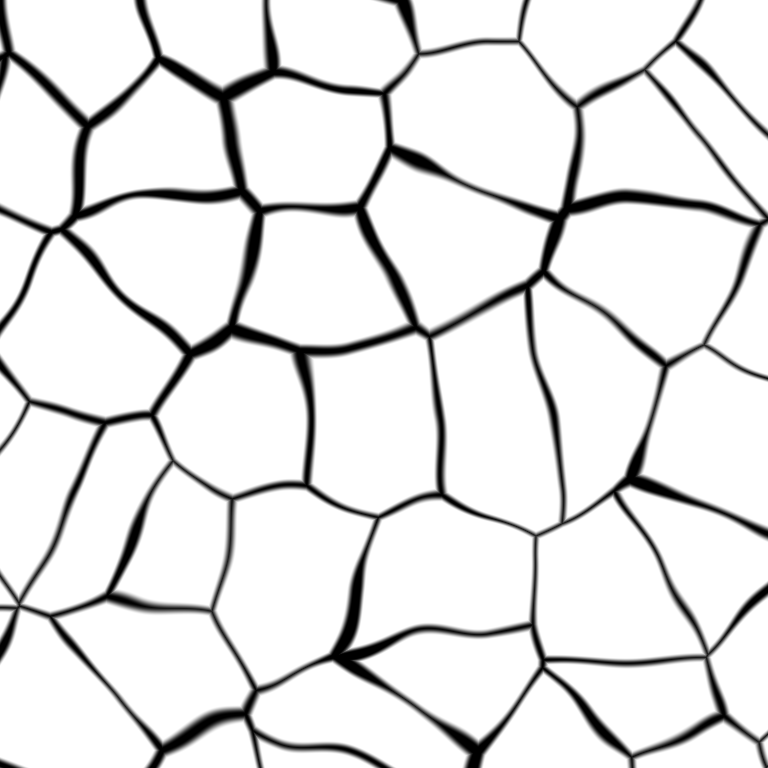
Write a Shadertoy shader that draws this pattern.

```glsl
// Draws a network of soft black cracks around irregular white cells.

const float CELLS = 5.6;            // cells across the canvas height
const float JITTER = 0.92;          // irregularity of the cell centres
const float WARP_SCALE = 11.0;      // waviness of the cracks
const float WARP_AMOUNT = 0.028;
const float WIDTH_SCALE = 13.0;     // how quickly the crack width changes
const float THIN = 0.0026;          // half widths in canvas units
const float THICK = 0.0112;
const float SOFTNESS = 0.0045;      // half width of the blurred edge
const vec3 CRACK_COLOR = vec3(0.0);
const vec3 CELL_COLOR = vec3(1.0);

vec2 hash2(vec2 p) {
    vec3 q = fract(p.xyx * vec3(0.1031, 0.1030, 0.0973));
    q += dot(q, q.yzx + 33.33);
    return fract((q.xx + q.yz) * q.zy);
}

// Two independent channels of smooth value noise in 0..1
vec2 noise2(vec2 p) {
    vec2 cell = floor(p);
    vec2 f = fract(p);
    f = f * f * (3.0 - 2.0 * f);
    vec2 bottom = mix(hash2(cell), hash2(cell + vec2(1.0, 0.0)), f.x);
    vec2 top = mix(hash2(cell + vec2(0.0, 1.0)), hash2(cell + 1.0), f.x);
    return mix(bottom, top, f.y);
}

vec2 cellCentre(vec2 cell) {
    return cell + 0.5 + JITTER * (hash2(cell + 17.0) - 0.5);
}

// Distance to the nearest border between Voronoi cells
float borderDistance(vec2 p) {
    vec2 home = floor(p);
    vec2 nearestCell = home;
    vec2 toNearest = vec2(0.0);
    float best = 1e4;
    for (int y = -2; y <= 2; y++)
    for (int x = -2; x <= 2; x++) {
        vec2 cell = home + vec2(x, y);
        vec2 toCentre = cellCentre(cell) - p;
        float d = dot(toCentre, toCentre);
        if (d < best) {
            best = d;
            toNearest = toCentre;
            nearestCell = cell;
        }
    }
    float border = 1e4;
    for (int y = -2; y <= 2; y++)
    for (int x = -2; x <= 2; x++) {
        if (x == 0 && y == 0) continue;
        vec2 toCentre = cellCentre(nearestCell + vec2(x, y)) - p;
        vec2 across = normalize(toCentre - toNearest);
        border = min(border, dot(0.5 * (toNearest + toCentre), across));
    }
    return border;
}

void mainImage(out vec4 fragColor, in vec2 fragCoord) {
    vec2 uv = fragCoord / iResolution.y;

    // Wavy crack lines
    vec2 warped = uv + WARP_AMOUNT * (noise2(uv * WARP_SCALE + 40.0) - 0.5);
    float d = borderDistance(warped * CELLS + 5.0) / CELLS;

    // Width swells and tapers along the cracks
    float swell = noise2(uv * WIDTH_SCALE + 80.0).x;
    float halfWidth = mix(THIN, THICK, swell * swell);

    float soft = max(SOFTNESS, 0.75 / iResolution.y);
    float cover = smoothstep(halfWidth - soft, halfWidth + soft, d);
    fragColor = vec4(mix(CRACK_COLOR, CELL_COLOR, cover), 1.0);
}
```
